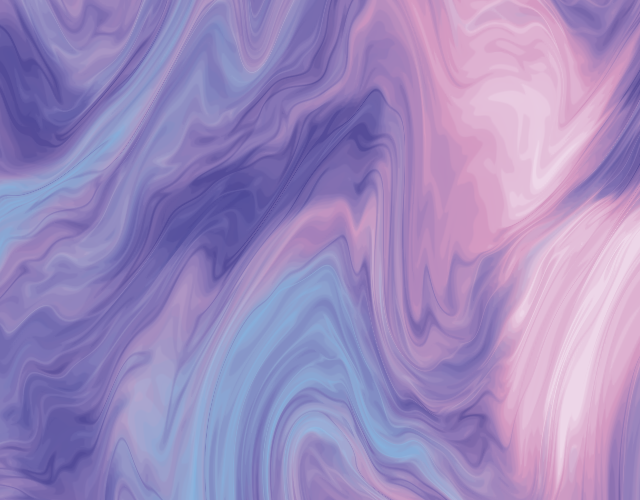
Write a Shadertoy shader that draws this background.

```glsl
// Liquid marble in indigo, sky blue, mauve and pale pink.
// Layered sine shears fold the plane; skewed sine bands run along the folds,
// and broad pools set the lightness and the warmth of each region.

float pool(vec2 p, vec2 center, vec2 radius) {
    vec2 d = (p - center) / radius;
    return exp(-dot(d, d));
}

// Alternating shears, each finer and weaker than the last
vec2 foldPlane(vec2 p) {
    float freq = 4.3, strength = 0.88;
    for (int i = 0; i < 6; i++) {
        float k = float(i);
        p.x += 0.4 * strength / freq * sin(freq * p.y + 1.7 * k + 0.8);
        p.y += strength / freq * sin(1.6 * freq * p.x + 2.3 * k + sin(0.6 * freq * p.y));
        freq *= 1.65;
        strength *= 0.82;
    }
    return p;
}

// Long streaks with one crisp and one soft side
float streaks(float across, float along, float freq, float seed) {
    float sum = 0.0, amp = 0.5;
    for (int i = 0; i < 5; i++) {
        float k = float(i) + seed;
        float phase = freq * across + 1.9 * sin(0.24 * freq * along + 2.1 * k) + 1.9 * k;
        sum += amp * sin(phase + 0.75 * sin(phase));
        freq *= 1.85;
        amp *= 0.73;
    }
    return sum;
}

// Flat tone steps with smoothed edges
float contour(float value, float levels) {
    float x = value * levels;
    float w = clamp(fwidth(x), 0.02, 0.5);
    float stepped = floor(x) + smoothstep(0.5 - w, 0.5 + w, fract(x));
    return mix(x, stepped, 0.8) / levels;
}

vec3 ramp(vec3 a, vec3 b, vec3 c, vec3 d, float t) {
    t = clamp(t, 0.0, 1.0) * 3.0;
    vec3 low = mix(a, b, min(t, 1.0));
    vec3 mid = mix(low, c, clamp(t - 1.0, 0.0, 1.0));
    return mix(mid, d, clamp(t - 2.0, 0.0, 1.0));
}

void mainImage(out vec4 fragColor, in vec2 fragCoord) {
    vec2 p = fragCoord / iResolution.y;
    p.x *= 1.28 * iResolution.y / iResolution.x;
    vec2 q = foldPlane(p);
    vec2 m = mix(p, q, 0.6);

    // Flow coordinates and two sets of streaks
    float across = q.y - 0.6 * q.x;
    float along = q.x + 0.6 * q.y;
    float tone = streaks(across, along, 10.0, 0.0);
    float tint = streaks(across, along, 7.5, 3.7);

    // Blue pool at the foot and a diagonal blue stream at the upper left
    float stream = exp(-pow((m.y - 0.62 - 1.25 * m.x) / 0.12, 2.0))
                 * smoothstep(0.5, 0.2, m.x);
    float sky = min(pool(m, vec2(0.62, 0.14), vec2(0.36, 0.22)) + stream, 1.0);
    sky = smoothstep(0.1, 0.8, sky + 0.1 * tone);

    // Pale pink on the right
    float pale = pool(m, vec2(0.98, 0.94), vec2(0.22, 0.18))
               + pool(m, vec2(1.12, 0.5), vec2(0.11, 0.28))
               + pool(m, vec2(1.28, 0.3), vec2(0.17, 0.24));
    pale = smoothstep(0.15, 0.95, pale + 0.13 * tint);

    // Indigo hollows with crisp, streaked borders
    float hollow = pool(m, vec2(0.40, 0.54), vec2(0.17, 0.14))
                 + pool(m, vec2(0.65, 0.58), vec2(0.11, 0.13))
                 + pool(m, vec2(1.26, 0.66), vec2(0.10, 0.09))
                 + pool(m, vec2(1.27, 0.96), vec2(0.09, 0.16))
                 + pool(m, vec2(0.02, 0.90), vec2(0.16, 0.15))
                 + 0.8 * pool(m, vec2(0.14, 0.20), vec2(0.16, 0.28));
    hollow = smoothstep(0.48, 0.74, hollow + 0.3 * tone);

    // Lightness and warmth, then thin seams along the flow
    float light = 0.40 + 0.27 * sky + 0.46 * pale - 0.27 * hollow
                + tone * mix(0.25, 0.14, max(pale, hollow));
    float warmth = 0.50 + 0.42 * smoothstep(0.4, 1.1, m.x) + 0.3 * pale
                 - 0.62 * sky - 0.2 * hollow + 0.42 * tint;
    light -= 0.15 * smoothstep(0.14, 0.0, abs(tint - 0.12)) * (1.0 - 0.6 * pale);
    light += 0.10 * smoothstep(0.12, 0.0, abs(tint + 0.35));
    light = contour(light, 15.0);
    warmth = clamp(contour(warmth, 10.0), 0.0, 1.0);

    vec3 cool = ramp(vec3(0.31, 0.29, 0.60), vec3(0.45, 0.44, 0.71),
                     vec3(0.55, 0.63, 0.81), vec3(0.51, 0.73, 0.90), light);
    vec3 warm = ramp(vec3(0.37, 0.31, 0.60), vec3(0.60, 0.48, 0.72),
                     vec3(0.83, 0.60, 0.76), vec3(0.93, 0.84, 0.91), light);
    fragColor = vec4(mix(cool, warm, warmth), 1.0);
}
```
